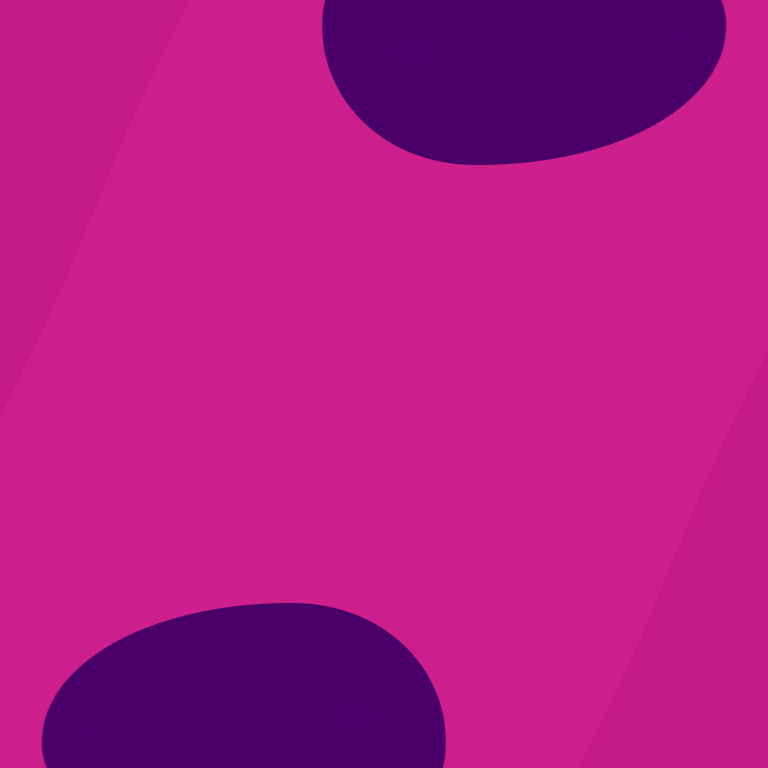
Reproduce this background procedurally as a Shadertoy shader.

```glsl
const vec3 MAGENTA = vec3(0.800, 0.122, 0.545);
const vec3 DEEP_MAGENTA = vec3(0.776, 0.098, 0.533);
const vec3 PURPLE = vec3(0.286, 0.000, 0.408);
const vec3 SPOT_PURPLE = vec3(0.305, 0.000, 0.418);
const float TAU = 6.2831853;

// Coverage of the region where dist is negative
float fill(float dist, float soft) {
    return 1.0 - smoothstep(-soft, soft, dist);
}

// Rounded blob with its own radius on each side
float blob(vec2 p, vec2 lowRadii, vec2 highRadii, float power) {
    vec2 radii = mix(lowRadii, highRadii, step(0.0, p));
    vec2 d = pow(abs(p) / radii, vec2(power));
    return (pow(d.x + d.y, 1.0 / power) - 1.0) * min(radii.x, radii.y);
}

float ellipse(vec2 p, vec2 radii) {
    return (length(p / radii) - 1.0) * min(radii.x, radii.y);
}

// Slanted, slightly wavy border; negative on its left
float slantedEdge(vec2 p, float offset, float slope, float wave) {
    float bend = wave * sin(TAU * (0.5 - p.y) / 0.544);
    return (p.x - offset - slope * p.y + bend) / sqrt(1.0 + slope * slope);
}

void mainImage(out vec4 fragColor, in vec2 fragCoord) {
    vec2 p = fragCoord / iResolution.xy - 0.5;
    float soft = 0.75 / min(iResolution.x, iResolution.y);

    // Darker corners on both sides of the diagonal band
    float corner = min(slantedEdge(p, -0.480, 0.4545, 0.004),
                       slantedEdge(-p, -0.480, 0.4545, 0.004));
    vec3 color = mix(MAGENTA, DEEP_MAGENTA, fill(corner, soft));

    // Half-turn symmetry gives the second blob
    vec2 q = p.y < 0.0 ? -p : p;
    float body = blob(q - vec2(0.120, 0.4674), vec2(0.2005, 0.1823),
                      vec2(0.3255, 0.156), 2.05);

    // Faint spots inside the blob
    float spots = min(ellipse(q - vec2(0.034, 0.432), vec2(0.031, 0.020)),
                      ellipse(q - vec2(0.385, 0.452), vec2(0.012, 0.020)));
    vec3 inside = mix(PURPLE, SPOT_PURPLE, 0.6 * fill(spots, 0.006));
    color = mix(color, inside, fill(body, soft));

    fragColor = vec4(color, 1.0);
}
```
